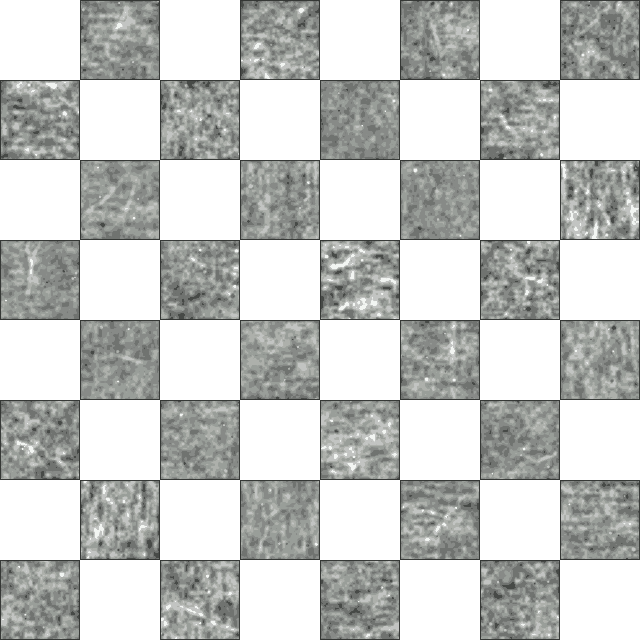
Give the GLSL for this pattern, as a WebGL 2 fragment shader.

```glsl
#version 300 es
precision highp float;
// Checkerboard of clean white squares and worn grey stone squares.
// Each stone square sums seeded noise, streaks, scratches and specks
// into one wear value, then steps that value through a ladder of greys.

#define CELLS 8.0          // squares across and down (even, so it tiles)
#define EDGE_WIDTH 0.012   // dark outline, in squares
#define BLOB_FREQ 15.0     // mottling per square
#define GRAIN_FREQ 31.0    // fine grain per square
#define STREAK_FREQ 20.0   // streaks per square, across their length
#define STEP_SOFTNESS 0.12 // blend between neighbouring greys
#define SCRATCHES 2        // possible scratches per square
#define SPECKS 7           // light and dark specks per square

uniform vec2 u_resolution;
out vec4 fragColor;

const vec3 WHITE = vec3(1.0);
const vec3 OUTLINE = vec3(0.20, 0.21, 0.20);
const vec3 PIT = vec3(0.28, 0.29, 0.28);
const vec3 DARK = vec3(0.44, 0.45, 0.44);
const vec3 MID_DARK = vec3(0.53, 0.54, 0.53);
const vec3 MID = vec3(0.60, 0.62, 0.60);
const vec3 LIGHT = vec3(0.68, 0.69, 0.67);
const vec3 PALE = vec3(0.76, 0.77, 0.76);
const vec3 CHIP = vec3(0.95, 0.96, 0.95);

// Integer hash: three values from 0 to 1
vec3 hash3(vec3 p) {
  uvec3 v = uvec3(ivec3(floor(p))) * 1664525u + 1013904223u;
  v.x += v.y * v.z; v.y += v.z * v.x; v.z += v.x * v.y;
  v ^= v >> 16u;
  v.x += v.y * v.z; v.y += v.z * v.x; v.z += v.x * v.y;
  return vec3(v >> 8u) / 16777216.0;
}

// Smooth value noise, centred on zero
float noise(vec2 p, float seed) {
  vec2 i = floor(p), f = fract(p);
  f = f * f * (3.0 - 2.0 * f);
  float low = mix(hash3(vec3(i, seed)).x, hash3(vec3(i + vec2(1, 0), seed)).x, f.x);
  float high = mix(hash3(vec3(i + vec2(0, 1), seed)).x, hash3(vec3(i + 1.0, seed)).x, f.x);
  return mix(low, high, f.y) - 0.5;
}

// Pale wandering lines, broken along their length
float scratches(vec2 p, float seed) {
  float sum = 0.0;
  for (int k = 0; k < SCRATCHES; k++) {
    vec3 r = hash3(vec3(k, 71, seed));
    vec3 s = hash3(vec3(k, 72, seed));
    float angle = 3.14159 * r.y;
    vec2 dir = vec2(cos(angle), sin(angle));
    vec2 rel = p - mix(vec2(0.2), vec2(0.8), s.xy);
    vec2 q = vec2(dot(rel, dir), dot(rel, vec2(-dir.y, dir.x)));
    q.y += 0.1 * noise(vec2(q.x * 7.0, 0.5), seed + 9.0);
    float reach = mix(0.2, 0.6, s.z);
    float fade = 1.0 - smoothstep(0.6 * reach, reach, abs(q.x));
    float line = 1.0 - smoothstep(0.008, 0.04, abs(q.y));
    sum += step(0.45, r.x) * fade * line * (0.8 + noise(q * 12.0, seed + 11.0));
  }
  return sum;
}

// Small round marks: positive for chips, negative for pits
float specks(vec2 p, float seed) {
  float sum = 0.0;
  for (int k = 0; k < SPECKS; k++) {
    vec3 r = hash3(vec3(k, 83, seed));
    float size = mix(0.015, 0.045, r.z * r.z);
    float spot = 1.0 - smoothstep(0.3 * size, size, length(p - r.xy));
    sum += spot * (k % 2 == 0 ? 2.8 : -2.2);
  }
  return sum;
}

// Wear value with a spread near one, varied per square
float wear(vec2 p, float seed, float edgeDistance) {
  vec3 r = hash3(vec3(5, 61, seed));
  float stretch = step(0.5, r.x);
  vec2 streakScale = mix(vec2(5.0, STREAK_FREQ), vec2(STREAK_FREQ, 5.0), stretch);
  float t = 1.7 * noise(p * 3.0, seed + 101.0)
          + 3.0 * noise(p * BLOB_FREQ, seed + 201.0)
          + 2.0 * noise(p * GRAIN_FREQ, seed + 301.0)
          + mix(1.0, 3.6, r.z) * noise(p * streakScale, seed + 401.0);
  t = t * mix(0.7, 1.3, r.y) + 0.5 * (r.z - 0.5);
  t += 1.7 * scratches(p, seed) + specks(p, seed);
  // Grime gathers along the border
  float grime = 1.0 - smoothstep(0.0, 0.05, edgeDistance);
  return t - grime * (0.8 + 2.0 * noise(p * 24.0, seed + 501.0));
}

float stepUp(float level, float t) {
  return smoothstep(level - STEP_SOFTNESS, level + STEP_SOFTNESS, t);
}

vec3 stoneColour(float t) {
  vec3 c = mix(PIT, DARK, stepUp(-2.4, t));
  c = mix(c, MID_DARK, stepUp(-1.05, t));
  c = mix(c, MID, stepUp(-0.12, t));
  c = mix(c, LIGHT, stepUp(0.68, t));
  c = mix(c, PALE, stepUp(1.45, t));
  return mix(c, CHIP, stepUp(2.75, t));
}

void main() {
  vec2 board = gl_FragCoord.xy / u_resolution * CELLS;
  vec2 cell = floor(board), p = fract(board);
  float pixel = CELLS / min(u_resolution.x, u_resolution.y);
  vec2 border = min(p, 1.0 - p);
  float edgeDistance = min(border.x, border.y);
  float seed = 1000.0 * (1.0 + cell.x + CELLS * cell.y);

  // Stone fills the squares whose indices have an even sum
  float side = mod(cell.x + cell.y, 2.0) < 0.5 ? 1.0 : -1.0;
  float inside = clamp(side * edgeDistance / pixel + 0.5, 0.0, 1.0);
  float outline = clamp((EDGE_WIDTH - edgeDistance) / pixel + 0.5, 0.0, 1.0);
  vec3 stone = mix(stoneColour(wear(p, seed, edgeDistance)), OUTLINE, outline);
  fragColor = vec4(mix(WHITE, stone, inside), 1.0);
}
```
